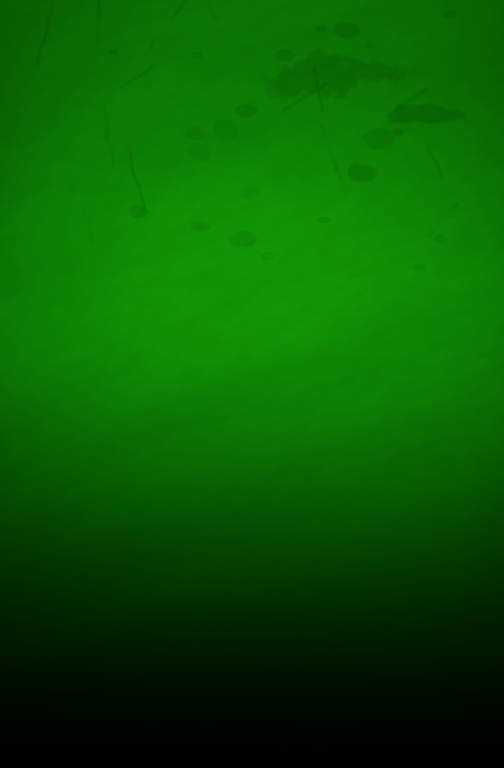
Reproduce this background procedurally as a Shadertoy shader.

```glsl
// Green grunge wall: a broad glow fading to black below, with faint stains and scratches above.

const float PEAK_GREEN   = 0.575;               // brightest green level
const vec2  FLOOR_FADE   = vec2(-0.02, 0.62);   // heights of full black and full light
const vec2  TOP_FADE     = vec2(0.60, 1.02);    // heights where the top dims
const float TOP_DIM      = 0.23;
const float SIDE_DIM     = 0.19;
const float GLOW_X       = 0.51;
const float GRAIN_TILT   = 0.38;                // radians, direction of the brushed grain
const float MOTTLE_DEPTH = 0.13;
const float GRAIN_DEPTH  = 0.06;
const float STAIN_DEPTH  = 0.11;
const float SCRATCH_DEPTH = 0.08;
const int   STAIN_COUNT  = 22;
const int   SCRATCH_COUNT = 14;
const vec2  WIDE_STAIN   = vec2(0.425, 0.902);  // largest stain, in canvas heights
const vec2  SIDE_STAIN   = vec2(0.545, 0.851);  // flat stain near the right edge
const vec2  ROUND_STAIN  = vec2(0.470, 0.776);  // blot below the two

float hash(vec2 p) {
    vec3 q = fract(vec3(p.xyx) * 0.1031);
    q += dot(q, q.yzx + 33.33);
    return fract((q.x + q.y) * q.z);
}

float valueNoise(vec2 p) {
    vec2 cell = floor(p), f = fract(p);
    f = f * f * (3.0 - 2.0 * f);
    float low  = mix(hash(cell), hash(cell + vec2(1, 0)), f.x);
    float high = mix(hash(cell + vec2(0, 1)), hash(cell + vec2(1, 1)), f.x);
    return mix(low, high, f.y);
}

float fbm(vec2 p) {
    float sum = 0.0, weight = 0.5;
    for (int i = 0; i < 5; i++) {
        sum += weight * valueNoise(p);
        p = mat2(1.6, 1.2, -1.2, 1.6) * p + 17.3;
        weight *= 0.5;
    }
    return sum;
}

vec2 rotate(vec2 p, float angle) {
    float c = cos(angle), s = sin(angle);
    return vec2(c * p.x + s * p.y, c * p.y - s * p.x);
}

// Soft ellipse whose rim is roughened by the given offset
float blot(vec2 p, vec2 radius, float rough) {
    return 1.0 - smoothstep(0.72, 1.08, length(p / radius) + rough);
}

float segmentDistance(vec2 p, vec2 halfSpan) {
    float along = clamp(dot(p, halfSpan) / dot(halfSpan, halfSpan), -1.0, 1.0);
    return length(p - halfSpan * along);
}

float stains(vec2 p, float aspect) {
    float rough = 1.5 * (fbm(p * 34.0) - 0.48);
    float cover = blot(p - WIDE_STAIN, vec2(0.094, 0.027), rough);
    cover = max(cover, blot(p - SIDE_STAIN, vec2(0.060, 0.013), rough));
    cover = max(cover, blot(p - ROUND_STAIN, vec2(0.024, 0.015), rough));
    for (int i = 0; i < STAIN_COUNT; i++) {
        float id = float(i) + 1.0;
        vec2 seed = vec2(hash(vec2(id, 3.7)), hash(vec2(id, 9.1)));
        vec2 centre = vec2(aspect * mix(0.22, 0.92, seed.x), mix(0.64, 0.99, seed.y));
        float size = mix(0.005, 0.018, hash(vec2(id, 21.4)));
        float tone = mix(0.35, 0.9, hash(vec2(id, 5.2)));
        cover = max(cover, tone * blot(p - centre, size * vec2(1.3, 0.8), rough));
    }
    return cover;
}

float scratches(vec2 p, float aspect) {
    float cover = 0.0;
    vec2 bent = p + 0.006 * (valueNoise(p * 45.0) - 0.5);
    for (int i = 0; i < SCRATCH_COUNT; i++) {
        float id = float(i) + 41.0;
        vec2 seed = vec2(hash(vec2(id, 2.3)), hash(vec2(id, 7.9)));
        vec2 centre = vec2(aspect * mix(0.08, 0.90, seed.x), mix(0.70, 1.0, seed.y));
        float angle = mix(0.5, 2.1, hash(vec2(id, 13.6)));
        float reach = mix(0.015, 0.055, hash(vec2(id, 31.2)));
        float gap = segmentDistance(bent - centre, reach * vec2(cos(angle), sin(angle)));
        cover = max(cover, 1.0 - smoothstep(0.0005, 0.0045, gap));
    }
    return cover * smoothstep(0.25, 0.6, fbm(p * 28.0));
}

void mainImage(out vec4 fragColor, in vec2 fragCoord) {
    vec2 uv = fragCoord / iResolution.xy;
    vec2 p = fragCoord / iResolution.y;
    float aspect = iResolution.x / iResolution.y;

    // Broad lighting
    float light = PEAK_GREEN * smoothstep(FLOOR_FADE.x, FLOOR_FADE.y, uv.y);
    light *= 1.0 - TOP_DIM * smoothstep(TOP_FADE.x, TOP_FADE.y, uv.y);
    light *= 1.0 - SIDE_DIM * pow(2.0 * abs(uv.x - GLOW_X), 2.4);

    // Cloudy mottling and brushed grain
    vec2 brushed = rotate(p, GRAIN_TILT);
    float mottle = fbm(brushed * vec2(6.0, 15.0)) - 0.48;
    float grain = fbm(brushed * vec2(45.0, 120.0) + 8.0) - 0.48;
    light *= 1.0 + MOTTLE_DEPTH * mottle + GRAIN_DEPTH * grain;

    // Marks on the upper wall
    light *= 1.0 - STAIN_DEPTH * stains(p, aspect);
    light *= 1.0 - SCRATCH_DEPTH * scratches(p, aspect);

    // Red and blue rise only in the brighter greens
    vec3 wall = vec3(0.2 * light * light, light, 0.12 * light * light * light);
    fragColor = vec4(clamp(wall, 0.0, 1.0), 1.0);
}
```
